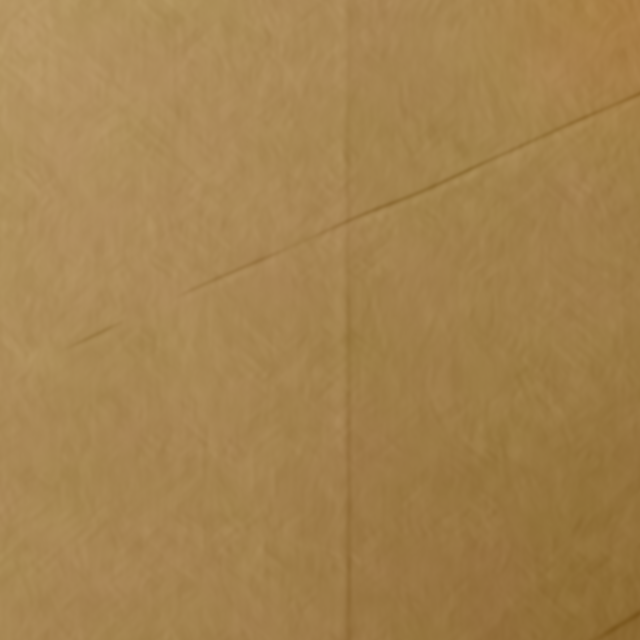
Reproduce this texture procedurally as a Shadertoy shader.

```glsl
// Draws a sheet of tan kraft paper with soft fibres, a vertical fold and a slanted crease.

float hash(vec2 p) {
    vec3 q = fract(vec3(p.xyx) * 0.1031);
    q += dot(q, q.yzx + 33.33);
    return fract((q.x + q.y) * q.z);
}

// Smooth value noise, centred on zero
float noise(vec2 p) {
    vec2 cell = floor(p), f = fract(p);
    f = f * f * (3.0 - 2.0 * f);
    float low = mix(hash(cell), hash(cell + vec2(1, 0)), f.x);
    float high = mix(hash(cell + vec2(0, 1)), hash(cell + vec2(1, 1)), f.x);
    return mix(low, high, f.y) - 0.5;
}

float clouds(vec2 p) {
    float sum = 0.0, gain = 0.5;
    for (int i = 0; i < 4; i++) {
        sum += gain * noise(p);
        p = mat2(1.6, 1.2, -1.2, 1.6) * p + 17.3;
        gain *= 0.55;
    }
    return sum;
}

// Short strands in several leanings, each showing in its own patches
float fibres(vec2 p) {
    float sum = 0.0;
    for (int i = 0; i < 5; i++) {
        float k = float(i), angle = (k - 2.0) * 0.42;
        vec2 along = vec2(sin(angle), cos(angle));
        vec2 across = vec2(along.y, -along.x);
        vec2 q = vec2(dot(p, across) * 125.0, dot(p, along) * 34.0) + 40.0 + 71.0 * k;
        float patchy = smoothstep(-0.25, 0.35, noise(p * 17.0 + 60.0 + 9.0 * k));
        sum += noise(q) * patchy;
    }
    return sum;
}

// Soft line profile: 1 at the centre, falling off over the width
float ridge(float d, float width) {
    return exp(-d * d / (width * width));
}

void mainImage(out vec4 fragColor, in vec2 fragCoord) {
    vec2 uv = fragCoord / iResolution.xy;
    vec2 warped = uv + 0.006 * vec2(noise(uv * 25.0 + 5.0), noise(uv * 25.0 + 50.0));

    // Light falling from the upper left, fading into the lower right corner
    float shade = 0.003 - 0.064 * (uv.x - 0.5) + 0.052 * (uv.y - 0.5);
    shade -= 0.035 * smoothstep(0.65, 0.0, length(uv - vec2(1.0, 0.0)));

    // Blotches and fibre grain
    shade += 0.030 * clouds(uv * 6.0 + 3.0);
    shade += 0.026 * clouds(warped * vec2(42.0, 34.0) + 11.0);
    shade += 0.022 * fibres(warped);
    shade += 0.010 * noise(uv * vec2(150.0, 28.0));

    // Vertical fold: a dark groove, a pale left lip and a darker right side
    float fold = uv.x - 0.543 - 0.003 * noise(vec2(uv.y * 9.0, 2.0));
    float foldWear = 0.7 + 0.8 * noise(vec2(uv.y * 14.0, 7.0));
    float foldDepth = mix(0.045, 0.020, smoothstep(0.3, 0.95, uv.y));
    shade -= foldDepth * foldWear * ridge(fold, 0.0055);
    shade += 0.010 * ridge(fold + 0.013, 0.010);
    shade -= 0.012 * smoothstep(-0.004, 0.004, fold) * exp(-max(fold, 0.0) * 7.0);

    // Slanted crease, strong on the right and broken on the left
    float bend = 0.007 * noise(vec2(uv.x * 9.0, 4.0));
    float crease = (uv.y - 0.655 - 0.44 * (uv.x - 0.55) - bend) * 0.915;
    float broken = smoothstep(-0.08, 0.28, noise(vec2(uv.x * 13.0, 21.0)));
    float strength = mix(0.7 * broken, 0.85 + 0.5 * noise(vec2(uv.x * 22.0, 3.0)),
                         smoothstep(0.45, 0.62, uv.x));
    strength *= smoothstep(0.03, 0.09, uv.x);
    shade -= 0.068 * strength * ridge(crease, 0.0038);
    shade += 0.020 * strength * ridge(crease + 0.009, 0.006);

    // Small crease cutting the lower right corner
    float corner = (uv.y - 0.60 * (uv.x - 0.93)) * 0.857;
    shade -= 0.060 * smoothstep(0.89, 0.96, uv.x) * ridge(corner, 0.005);

    // Paper tint with slow drifts of hue and a warm upper right corner
    vec3 paper = vec3(0.642, 0.513, 0.312) + shade * vec3(1.0, 1.08, 1.2);
    paper += vec3(0.010, -0.004, 0.016) * 2.0 * clouds(uv * 9.0 + 31.0);
    float warmth = smoothstep(0.35, 0.0, length(uv - vec2(1.0, 1.0)));
    paper += warmth * vec3(0.020, -0.008, -0.035);

    fragColor = vec4(clamp(paper, 0.0, 1.0), 1.0);
}
```
